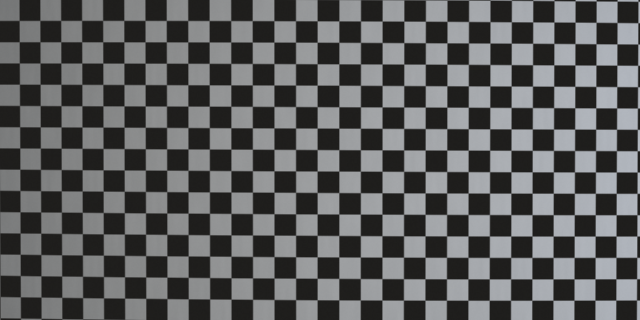
Give the GLSL for this pattern, as a WebGL 2 fragment shader.

```glsl
#version 300 es
precision highp float;

#define COLUMNS 29.6
#define ROW_PITCH 0.06706
#define EDGE_BLUR 0.036
#define BULGE 0.25
#define KEYSTONE 0.0025
#define TILE_VARIATION 0.010
#define STREAK_STRENGTH 0.014
#define GRAIN_STRENGTH 0.008

uniform vec2 u_resolution;
out vec4 outColor;

const vec3 DARK_PAINT = vec3(0.120, 0.117, 0.111);
const vec3 LIGHT_LEFT = vec3(0.472, 0.477, 0.478);
const vec3 LIGHT_RIGHT = vec3(0.685, 0.705, 0.735);

float hash(vec2 p) {
    vec3 q = fract(p.xyx * vec3(0.1031, 0.1030, 0.0973));
    q += dot(q, q.yzx + 33.33);
    return fract((q.x + q.y) * q.z);
}

float noise(vec2 p) {
    vec2 cell = floor(p);
    vec2 f = fract(p);
    f = f * f * (3.0 - 2.0 * f);
    float low = mix(hash(cell), hash(cell + vec2(1.0, 0.0)), f.x);
    float high = mix(hash(cell + vec2(0.0, 1.0)), hash(cell + 1.0), f.x);
    return mix(low, high, f.y);
}

// Canvas position to board position, columns from the left and rows from the top
vec2 boardPosition(vec2 uv) {
    float x = 2.0 * uv.x - 1.0;
    float y = 2.0 * uv.y - 1.0;
    float column = 15.108 + 0.5 * COLUMNS * x / (1.0 + KEYSTONE * y)
                 + BULGE * x * x * x - 0.046 * x * x;
    float rowTop = -0.0005 + 0.0033 * x + 0.0030 * x * x;
    float rowPitch = ROW_PITCH + 0.00016 * x - 0.00055 * x * x;
    return vec2(column, (1.0 - uv.y - rowTop) / rowPitch);
}

// 1 on light squares, 0 on dark ones, with soft borders
float checker(vec2 board) {
    const float PI = 3.14159265;
    vec2 halfWidth = max(vec2(EDGE_BLUR), 0.7 * fwidth(board));
    vec2 wave = clamp(sin(PI * board) / (PI * halfWidth), -1.0, 1.0);
    return 0.5 + 0.5 * wave.x * wave.y;
}

// Side light growing cooler and brighter to the right
vec3 lightPaint(vec2 uv) {
    vec3 paint = mix(LIGHT_LEFT, LIGHT_RIGHT, uv.x);
    paint += vec3(0.115, 0.095, 0.060) * uv.x * (1.0 - uv.x);
    float vertical = 2.0 * uv.y - 1.0;
    return paint * (1.01 - 0.03 * vertical * vertical);
}

void main() {
    vec2 uv = gl_FragCoord.xy / u_resolution;
    vec2 board = boardPosition(uv);
    vec3 light = lightPaint(uv);

    // Uneven tone and faint vertical streaks
    light += TILE_VARIATION * (hash(floor(board) + 7.0) - 0.5);
    light += STREAK_STRENGTH * (noise(board * vec2(5.0, 0.8)) - 0.5);

    vec3 color = mix(DARK_PAINT, light, checker(board));
    color += GRAIN_STRENGTH * (noise(uv * vec2(512.0, 256.0)) - 0.5);
    outColor = vec4(color, 1.0);
}
```
